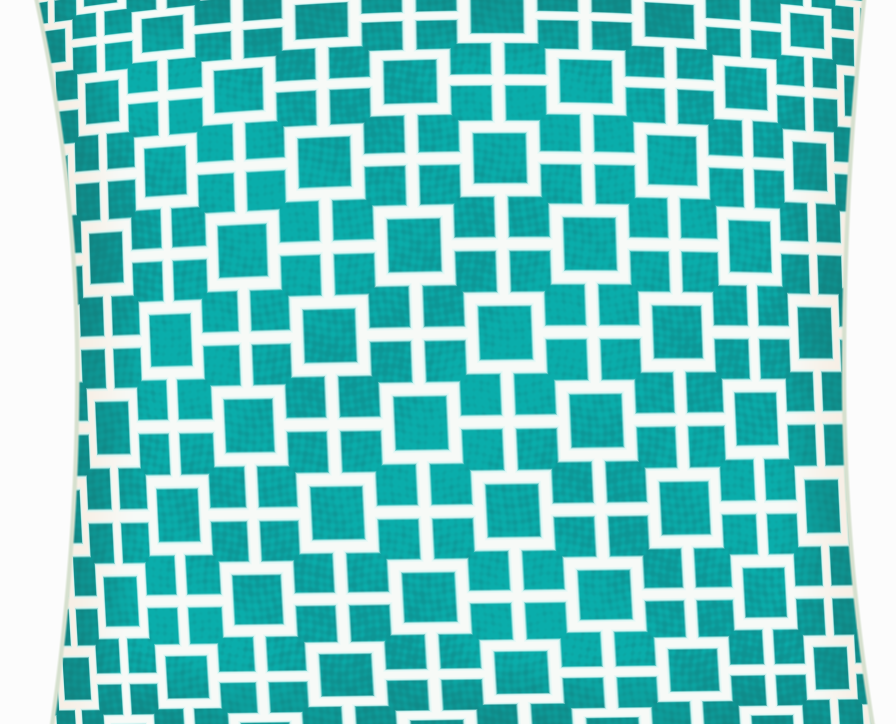
This pattern is drawn by a WebGL 1 fragment shader. Its source:

```glsl
precision highp float;
// Teal cushion printed with a white lattice of lines and framed squares.
uniform vec2 u_resolution;

const vec3 BRIGHT_TEAL = vec3(0.04, 0.68, 0.67);
const vec3 MID_TEAL = vec3(0.05, 0.60, 0.60);
const vec3 DARK_TEAL = vec3(0.07, 0.50, 0.49);
const vec3 WHITE = vec3(0.97, 0.98, 0.97);
const vec3 PALE_AQUA = vec3(0.80, 0.96, 0.95);
const vec3 CREAM = vec3(0.97, 0.92, 0.87);
const vec3 PIPING = vec3(0.84, 0.88, 0.81);

const float LINE_HALF = 0.08;
const float FRAME_INNER = 0.30;
const float FRAME_OUTER = 0.46;
const float CELL_SIZE = 0.122;

float fifthPower(float t) {
  return t * t * t * t * t;
}

// Lattice coordinates on the bulging, slightly sheared cloth.
vec2 clothCoords(vec2 p) {
  float drop = p.y - 0.083;
  float x = p.x - 0.0258 - 0.043 * drop - 0.025 * drop * drop;
  float sag = 0.215 * x * x * max(-drop, 0.0);
  float y = p.y - 0.0153 + 0.014 * (p.x - 0.058) - sag;
  return vec2(x / 0.1216 + 0.48 * fifthPower(x / 0.488) - 0.48,
              y / 0.1232 + 0.17 * fifthPower(y / 0.41) - 0.55);
}

float boxDistance(vec2 offset, float halfSize) {
  return max(abs(offset.x), abs(offset.y)) - halfSize;
}

// Signed distance to the white print; frames sit on alternate crossings.
float latticeDistance(vec2 uv) {
  vec2 node = floor(uv + 0.5);
  vec2 f = abs(uv - node);
  float print = min(f.x, f.y) - LINE_HALF;
  if (mod(node.x + node.y, 2.0) > 0.5) {
    print = min(print, boxDistance(f, FRAME_OUTER));
    print = min(print, boxDistance(f - 1.0, FRAME_OUTER));
    return max(print, -boxDistance(f, FRAME_INNER));
  }
  print = min(print, boxDistance(f - vec2(1.0, 0.0), FRAME_OUTER));
  return min(print, boxDistance(f - vec2(0.0, 1.0), FRAME_OUTER));
}

// Signed distance to the cushion, whose sides are pinched inward.
float cushionDistance(vec2 p) {
  float t = (p.y - 0.0153) / 0.5;
  float lower = step(0.0, t);
  float left = -0.509 - mix(0.053, 0.037, lower) * t * t;
  float right = 0.544 + mix(0.026, 0.042, lower) * t * t;
  return max(left - p.x, p.x - right);
}

// Woven threads from layered sines, about -1 to 1.
float weave(vec2 p) {
  float warp = sin(p.x * 610.0 + 2.0 * sin(p.y * 47.0));
  float weft = sin(p.y * 570.0 + 2.0 * sin(p.x * 53.0));
  float slub = sin(p.x * 173.0 + 3.0 * sin(p.y * 31.0))
             * sin(p.y * 149.0 + 3.0 * sin(p.x * 37.0));
  return 0.3 * warp + 0.3 * weft + 0.4 * slub;
}

// Broad uneven dye, about -1 to 1.
float mottle(vec2 p) {
  return 0.6 * sin(p.x * 13.0 + 1.5 * sin(p.y * 9.0))
       + 0.4 * sin(p.y * 17.0 + 2.0 * sin(p.x * 11.0));
}

vec3 tealCloth(vec2 p, float rim) {
  float tone = 0.56 + 0.4 * weave(p) + 0.25 * mottle(p);
  vec3 dye = mix(MID_TEAL, BRIGHT_TEAL, smoothstep(0.1, 0.9, tone));
  float shade = clamp(0.75 * rim + 0.3 * (0.45 - tone), 0.0, 1.0);
  return mix(dye, DARK_TEAL, shade);
}

void main() {
  // Height is one unit, y points down, origin in the centre.
  vec2 p = (gl_FragCoord.xy - 0.5 * u_resolution) / u_resolution.y;
  p.y = -p.y;
  float soft = max(0.0022, 0.7 / u_resolution.y);

  float edge = cushionDistance(p);
  float rim = smoothstep(-0.13, 0.0, edge);
  rim = max(rim, 0.8 * smoothstep(0.36, 0.52, abs(p.y)));

  // Print with a faint aqua bleed along its borders.
  float print = latticeDistance(clothCoords(p)) * CELL_SIZE;
  vec3 paint = mix(WHITE, CREAM, 0.7 * smoothstep(-0.09, 0.0, edge));
  paint = mix(paint, PALE_AQUA, 0.8 * smoothstep(-0.0055, -0.0005, print));
  vec3 color = mix(paint, tealCloth(p, rim), smoothstep(-soft, soft, print));

  // Piped seam, then the plain backdrop.
  color = mix(color, PIPING, smoothstep(-soft, soft, edge));
  color = mix(color, vec3(0.99), smoothstep(-soft, soft, edge - 0.006));
  gl_FragColor = vec4(color, 1.0);
}
```
